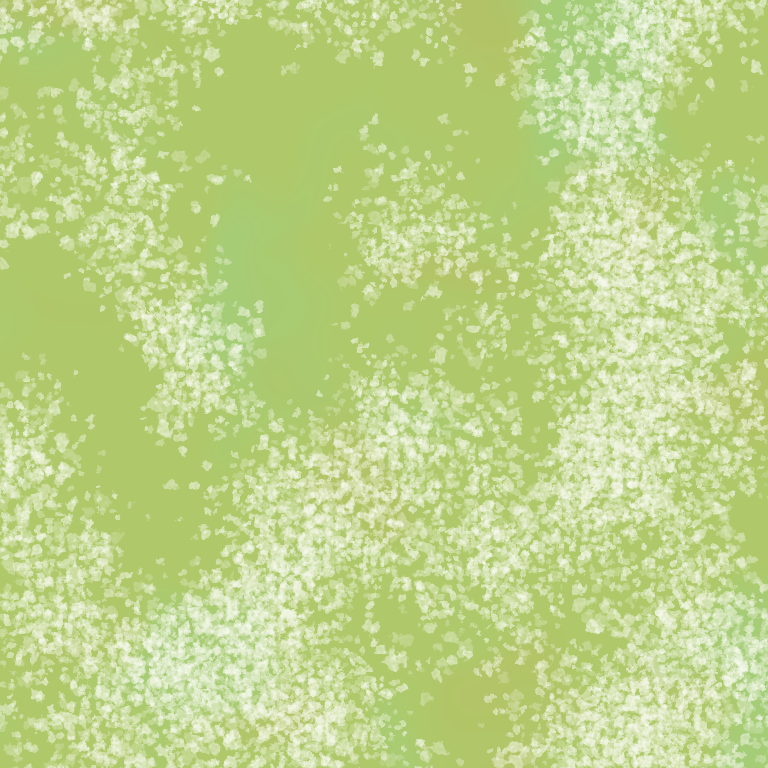
This texture is drawn by a three.js fragment shader. Its source:

```glsl
varying vec2 vUv;

const vec3 LEAF_GREEN = vec3(0.685, 0.788, 0.415);
const vec3 MINT = vec3(0.62, 0.81, 0.50);
const vec3 OLIVE = vec3(0.71, 0.75, 0.39);
const vec3 CHALK = vec3(0.97, 0.98, 0.94);

const int LAYERS = 5;
const float FIRST_SCALE = 48.0;     // cells across the canvas in the coarsest layer
const float SCALE_STEP = 1.2;
const float CLUSTER_SCALE = 4.2;
const float SPARSE_LEVEL = -0.25;   // cluster noise where flakes begin
const float DENSE_LEVEL = 0.52;     // cluster noise where every cell has a flake
const float LOWER_BIAS = 0.16;
const vec2 FLAKE_RADIUS = vec2(0.24, 0.56);
const vec2 FLAKE_OPACITY = vec2(0.20, 0.56);
const float RAGGEDNESS = 0.42;
const float EDGE = 0.09;
const float GRAIN_SCALE = 190.0;
const float GRAIN_AMOUNT = 0.45;
const float TINT_SCALE = 4.5;

vec3 hash3(vec2 p) {
  vec3 q = fract(vec3(p.xyx) * vec3(0.1031, 0.1030, 0.0973));
  q += dot(q, q.yxz + 33.33);
  return fract((q.xxy + q.yzz) * q.zyx);
}

float cornerSlope(vec2 cell, vec2 offset) {
  float angle = 6.2832 * hash3(cell).x;
  return dot(vec2(cos(angle), sin(angle)), offset);
}

float gradientNoise(vec2 p) {
  vec2 i = floor(p);
  vec2 f = p - i;
  vec2 u = f * f * f * (f * (f * 6.0 - 15.0) + 10.0);
  vec2 e = vec2(1.0, 0.0);
  float low = mix(cornerSlope(i, f), cornerSlope(i + e, f - e), u.x);
  float high = mix(cornerSlope(i + e.yx, f - e.yx), cornerSlope(i + 1.0, f - 1.0), u.x);
  return mix(low, high, u.y);
}

// Chance of a flake at a place: shared clusters plus a variation per layer
float flakeDensity(vec2 p, float seed) {
  float shared = gradientNoise(p * CLUSTER_SCALE + 17.0);
  float own = gradientNoise(p * CLUSTER_SCALE * 2.3 + seed);
  float level = 0.8 * shared + 0.6 * own + LOWER_BIAS * (0.5 - p.y);
  return smoothstep(SPARSE_LEVEL, DENSE_LEVEL, level);
}

// Opacity of one layer of ragged, stretched flakes
float flakeLayer(vec2 p, float scale, float seed) {
  vec2 g = p * scale;
  vec2 home = floor(g);
  float rag = gradientNoise(g * 1.9 + seed) + 0.6 * gradientNoise(g * 4.3 - seed);
  float opacity = 0.0;
  for (int y = -1; y <= 1; y++) {
    for (int x = -1; x <= 1; x++) {
      vec2 cell = home + vec2(float(x), float(y));
      vec3 place = hash3(cell + seed);
      vec3 look = hash3(cell + seed + 71.0);
      vec2 center = cell + 0.15 + 0.7 * place.xy;
      float present = step(place.z, flakeDensity(center / scale, seed));

      float angle = 6.2832 * look.x;
      vec2 axis = vec2(cos(angle), sin(angle));
      vec2 d = g - center;
      vec2 local = vec2(dot(d, axis), 1.35 * dot(d, vec2(-axis.y, axis.x)));
      float radius = mix(FLAKE_RADIUS.x, FLAKE_RADIUS.y, look.y);
      float dist = length(local) - radius + RAGGEDNESS * rag;
      float cover = 1.0 - smoothstep(-EDGE, EDGE, dist);
      opacity = max(opacity, present * cover * mix(FLAKE_OPACITY.x, FLAKE_OPACITY.y, look.z));
    }
  }
  return opacity;
}

// Green ground with soft washes of mint and olive
vec3 washedGround(vec2 p) {
  vec2 q = p * TINT_SCALE;
  q += 0.5 * vec2(gradientNoise(q * 1.7 + 5.0), gradientNoise(q * 1.7 + 29.0));
  float mint = smoothstep(0.08, 0.55, gradientNoise(q + 41.0));
  float olive = smoothstep(0.08, 0.55, gradientNoise(q * 1.2 + 83.0));
  vec3 color = mix(LEAF_GREEN, MINT, 0.6 * mint);
  return mix(color, OLIVE, 0.65 * olive);
}

void main() {
  vec3 color = washedGround(vUv);
  float grain = gradientNoise(vUv * GRAIN_SCALE);
  float scale = FIRST_SCALE;

  // Stack translucent layers so that overlaps grow whiter
  for (int i = 0; i < LAYERS; i++) {
    float seed = 13.0 + 37.0 * float(i);
    float opacity = flakeLayer(vUv, scale, seed) * (1.0 + GRAIN_AMOUNT * grain);
    color = mix(color, CHALK, opacity);
    scale *= SCALE_STEP;
  }
  gl_FragColor = vec4(color, 1.0);
}
```
